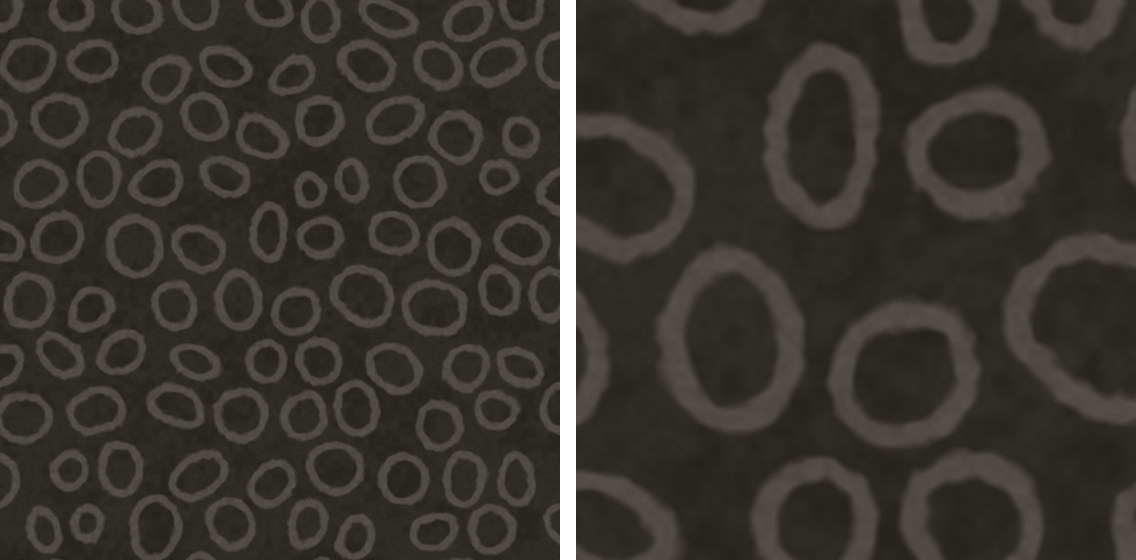
Left, the full canvas; right, a detail of the centre.
A three.js fragment shader for this pattern:

```glsl
// Scattered soft oval rings on a dark, faintly mottled cloth.
// Ring centres sit on a jittered, staggered grid; each ellipse is fitted
// between its neighbours, then warped and frayed by value noise.
varying vec2 vUv;

const vec2 GRID = vec2(8.5, 9.7);      // columns and rows over the canvas
const float JITTER = 0.36;             // spread of centres, in cells
const float GAP = 0.0055;              // clear space kept around a ring
const float HALF_BAND = 0.0072;        // half the width of the ring line
const float SOFTNESS = 0.0036;         // blur of the ring edge

const vec3 GROUND_DARK = vec3(0.158, 0.146, 0.110);
const vec3 GROUND_LIGHT = vec3(0.184, 0.172, 0.140);
const vec3 RING_COLOUR = vec3(0.314, 0.295, 0.262);

vec2 hash22(vec2 p) {
  vec3 q = fract(p.xyx * vec3(0.1031, 0.1030, 0.0973));
  q += dot(q, q.yzx + 33.33);
  return fract((q.xx + q.yz) * q.zy);
}

float valueNoise(vec2 p) {
  vec2 i = floor(p);
  vec2 f = fract(p);
  f = f * f * (3.0 - 2.0 * f);
  float low = mix(hash22(i).x, hash22(i + vec2(1.0, 0.0)).x, f.x);
  float high = mix(hash22(i + vec2(0.0, 1.0)).x, hash22(i + 1.0).x, f.x);
  return mix(low, high, f.y);
}

// Signed pair of noises, used to displace points
vec2 warp(vec2 p, float frequency) {
  return vec2(valueNoise(p * frequency + 11.0),
              valueNoise(p * frequency + 57.0)) - 0.5;
}

float rowShift(float row) {
  return 0.5 * mod(row, 2.0);
}

// Centre of a cell's ring in canvas units
vec2 ringCentre(vec2 cell) {
  vec2 jitter = (hash22(cell + 40.0) - 0.5) * JITTER;
  return (cell + 0.5 + jitter + vec2(rowShift(cell.y), 0.0)) / GRID;
}

// Approximate signed distance to an ellipse with semi-axes ab
float ellipseDistance(vec2 p, vec2 ab) {
  float k1 = length(p / ab);
  float k2 = length(p / (ab * ab));
  return k1 * (k1 - 1.0) / max(k2, 0.001);
}

// Distance to the middle line of the ring that belongs to a cell
float ringDistance(vec2 p, vec2 cell) {
  vec2 centre = ringCentre(cell);
  vec2 chance = hash22(cell + 91.0);

  // The nearest neighbour sets the short axis
  float nearest = 1.0;
  vec2 shortDir = vec2(0.0, 1.0);
  for (int j = -1; j <= 1; j++) {
    for (int i = -1; i <= 1; i++) {
      if (i == 0 && j == 0) continue;
      vec2 toNext = ringCentre(cell + vec2(float(i), float(j))) - centre;
      float span = length(toNext);
      if (span < nearest) {
        nearest = span;
        shortDir = toNext / span;
      }
    }
  }
  vec2 longDir = vec2(shortDir.y, -shortDir.x);
  float minor = max(0.5 * nearest - GAP, 0.032) * mix(0.86, 1.0, chance.x);

  // The long axis grows until another neighbour is reached
  float major = minor * mix(1.05, 1.5, chance.y);
  for (int j = -1; j <= 1; j++) {
    for (int i = -1; i <= 1; i++) {
      if (i == 0 && j == 0) continue;
      vec2 toNext = ringCentre(cell + vec2(float(i), float(j))) - centre;
      float reach = 0.5 * length(toNext) - GAP;
      vec2 dir = normalize(toNext);
      float across = minor * dot(dir, shortDir);
      float room = sqrt(max(reach * reach - across * across, 0.0));
      major = min(major, room / max(abs(dot(dir, longDir)), 0.001));
    }
  }
  major = max(major, minor * 0.95);

  vec2 local = p - centre;
  vec2 aligned = vec2(dot(local, longDir), dot(local, shortDir));
  return abs(ellipseDistance(aligned, vec2(major, minor) - HALF_BAND));
}

float nearestRing(vec2 p) {
  float best = 1.0;
  for (int j = -1; j <= 1; j++) {
    float row = floor(p.y * GRID.y) + float(j);
    float column = floor(p.x * GRID.x - rowShift(row));
    for (int i = -1; i <= 1; i++) {
      best = min(best, ringDistance(p, vec2(column + float(i), row)));
    }
  }
  return best;
}

void main() {
  // Uneven ovals with a frayed outline
  vec2 p = vUv + warp(vUv, 17.0) * 0.013 + warp(vUv, 105.0) * 0.0045;
  float band = 1.0 - smoothstep(HALF_BAND - SOFTNESS, HALF_BAND + SOFTNESS, nearestRing(p));

  // Mottled ground and fine grain
  float mottle = 0.5 * valueNoise(vUv * 14.0) + 0.5 * valueNoise(vUv * 75.0);
  vec3 ground = mix(GROUND_DARK, GROUND_LIGHT, smoothstep(0.22, 0.62, mottle));
  float grain = valueNoise(vUv * 230.0) + valueNoise(vUv * 120.0 + 7.0) - 1.0;
  vec3 colour = mix(ground, RING_COLOUR, band) + grain * mix(0.014, 0.026, band);
  gl_FragColor = vec4(colour, 1.0);
}
```
